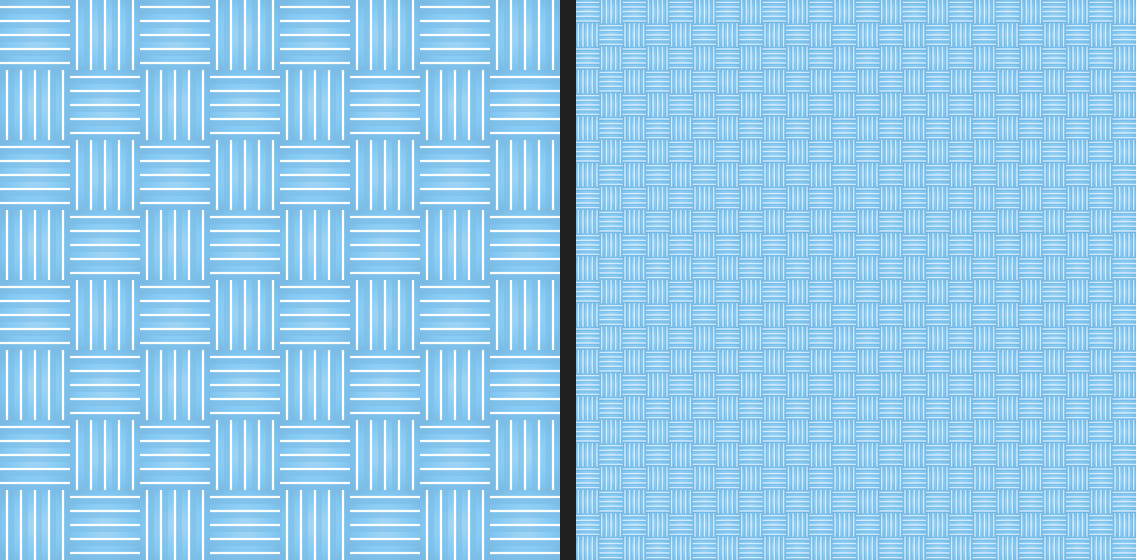
Left: one tile. Right: repeated 3 by 3.
Reproduce this pattern procedurally as a three.js fragment shader.

```glsl
// Blue basket weave: checkered cells of white pinstripes over shaded bands with a soft glow.
varying vec2 vUv;

const float CELLS = 8.0;          // cells across and up, even so the weave wraps
const float STRANDS = 5.0;        // pinstripes in each cell
const float LINE_WIDTH = 0.032;   // in cell units
const float BAND_SHADE = 0.55;

const vec3 GLOW = vec3(0.635, 0.840, 0.965);
const vec3 SKY = vec3(0.515, 0.790, 0.955);
const vec3 SHADE = vec3(0.480, 0.735, 0.900);
const vec3 WHITE = vec3(0.995, 0.995, 1.0);

// Share of a pixel that lies inside a signed distance
float coverage(float dist, float pixel) {
  return clamp(0.5 - dist / pixel, 0.0, 1.0);
}

// Distance to the nearest of evenly spaced centres
float repeatDistance(float x, float offset, float period) {
  return abs(fract((x - offset) / period + 0.5) - 0.5) * period;
}

// Light in the middle of a cell, falling to shade at the corners
vec3 cellGlow(vec2 centred) {
  float radius = length(centred);
  vec3 colour = mix(GLOW, SKY, smoothstep(0.0, 0.46, radius));
  return mix(colour, SHADE, smoothstep(0.38, 0.64, radius));
}

// Shaded band that follows each pinstripe
float bandMask(float across, float pitch, float pixel) {
  float dist = repeatDistance(across, 0.75 * pitch, pitch);
  return coverage(dist - 0.25 * pitch, pixel);
}

// Pinstripes, cut off at the ends of the cell
float lineMask(float across, float along, float pitch, float pixel) {
  float dist = repeatDistance(across, 0.5 * pitch, pitch);
  float ends = coverage(abs(along - 0.5) - 0.5, pixel);
  return coverage(dist - 0.5 * LINE_WIDTH, pixel) * ends;
}

void main() {
  vec2 grid = vUv * CELLS;
  vec2 cell = floor(grid);
  vec2 local = grid - cell;
  float pixel = max(fwidth(grid.x), 0.0001);
  float pitch = 1.0 / STRANDS;

  // Alternate the strand direction and mirror every other upright cell
  bool upright = mod(cell.x + cell.y, 2.0) < 0.5;
  bool mirrored = mod(cell.x, 2.0) > 0.5;
  float sideways = mirrored ? 1.0 - local.x : local.x;
  float across = upright ? sideways : 1.0 - local.y;
  float along = upright ? local.y : local.x;

  vec3 colour = cellGlow(local - 0.5);
  colour = mix(colour, SHADE, BAND_SHADE * bandMask(across, pitch, pixel));
  colour = mix(colour, WHITE, lineMask(across, along, pitch, pixel));
  gl_FragColor = vec4(colour, 1.0);
}
```
